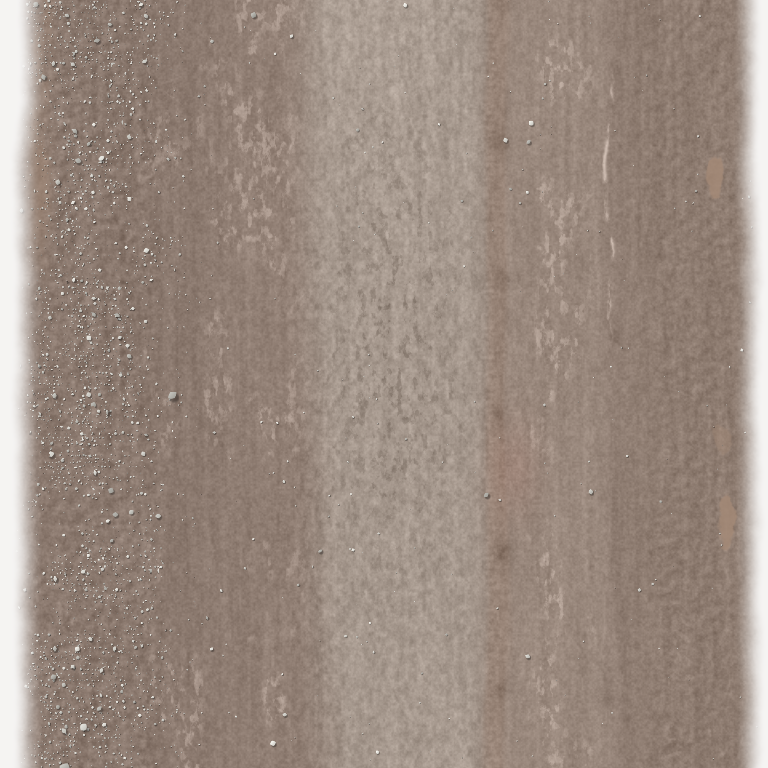
Reproduce this texture procedurally as a WebGL 1 fragment shader.

```glsl
precision highp float;
uniform vec2 u_resolution;

float hash(vec2 p) {
  vec3 q = fract(vec3(p.xyx) * 0.1031);
  q += dot(q, q.yzx + 33.33);
  return fract((q.x + q.y) * q.z);
}
float noise(vec2 p) {
  vec2 i = floor(p), f = fract(p);
  f = f * f * (3.0 - 2.0 * f);
  return mix(mix(hash(i), hash(i + vec2(1.0, 0.0)), f.x),
             mix(hash(i + vec2(0.0, 1.0)), hash(i + vec2(1.0)), f.x), f.y);
}
float fbm(vec2 p) {
  float sum = 0.0, amp = 0.5;
  for (int i = 0; i < 5; i++) {
    sum += amp * noise(p);
    p = p * 2.03 + 17.3;
    amp *= 0.5;
  }
  return sum;
}
float band(float x, float a, float b, float soft) {
  return smoothstep(a - soft, a + soft, x) * (1.0 - smoothstep(b - soft, b + soft, x));
}
float blob(vec2 p, vec2 center, vec2 size) {
  vec2 d = (p - center) / size;
  return exp(-dot(d, d));
}
float puddle(vec2 p, vec2 center, vec2 size) {
  float wobble = 0.9 * (fbm(p * 70.0) - 0.5);
  return 1.0 - smoothstep(0.8, 1.1, length((p - center) / size) + wobble);
}

// Lanes of packed earth, worn pale along the middle
vec3 earth(vec2 p) {
  float x = p.x + 0.02 * (fbm(vec2(p.x * 30.0, p.y * 5.0)) - 0.5);
  vec3 c = mix(vec3(0.54, 0.47, 0.428), vec3(0.568, 0.498, 0.455), smoothstep(0.2, 0.36, x));
  c = mix(c, vec3(0.65, 0.597, 0.555), band(x, 0.395 + 0.03 * (1.0 - p.y), 0.637, 0.035));
  c += 0.025 * blob(p, vec2(0.47, 1.0), vec2(0.1, 0.3));
  c = mix(c, vec3(0.598, 0.53, 0.485), band(x, 0.645, 0.79, 0.015));
  c = mix(c, vec3(0.6, 0.515, 0.46), 0.6 * band(x, 0.633, 0.661, 0.006));
  c = mix(c, vec3(0.555, 0.485, 0.44), smoothstep(0.77, 0.84, x));
  return c + vec3(0.018, -0.01, -0.012) * blob(p, vec2(0.67, 0.39), vec2(0.03, 0.06));
}

// Lengthwise wear, fine grain and small pits
float grit(vec2 p) {
  float middle = band(p.x, 0.39, 0.63, 0.04);
  float streak = fbm(vec2(p.x * 130.0, p.y * 7.0)) - 0.48;
  float mottle = fbm(p * vec2(170.0, 110.0)) - 0.48;
  float grain = noise(p * 480.0) + noise(p * 290.0 + 9.0) - 1.0;
  float pits = smoothstep(0.53, 0.68, fbm(p * vec2(150.0, 95.0) + 8.0));
  float worn = blob(p, vec2(0.51, 0.56), vec2(0.1, 0.33));
  return 0.08 * streak + (0.07 + 0.08 * middle) * mottle + 0.045 * grain - 0.09 * pits * worn;
}

// Angular stones with a lit face and a cast shadow
vec3 scatter(vec3 c, vec2 p, float cells, float density, float seed) {
  vec2 g = p * cells;
  g.x += 5.0 * hash(vec2(floor(g.y), seed));
  vec2 cell = floor(g) + seed;
  vec2 d = fract(g) - mix(vec2(0.3), vec2(0.7), vec2(hash(cell + 3.1), hash(cell + 7.7)));
  float present = step(hash(cell), density);
  float radius = mix(0.13, 0.32, pow(hash(cell + 13.9), 2.0));
  float turn = 6.283 * hash(cell + 21.4);
  vec2 q = vec2(cos(turn) * d.x + sin(turn) * d.y, cos(turn) * d.y - sin(turn) * d.x);
  q.y *= 1.0 + hash(cell + 31.0);
  float shape = mix(length(q), abs(q.x) + 0.7 * abs(q.y), 0.5);
  float soft = max(0.03, cells / u_resolution.y * 0.5);
  float cover = present * (1.0 - smoothstep(radius - soft, radius + soft, shape));
  float dark = 1.0 - smoothstep(radius * 0.6, radius * 1.3, length(d + radius * vec2(-0.4, 0.5)));
  float light = 0.25 * (d.y - d.x) + 0.24 * (hash(cell + 41.0) - 0.5);
  return mix(c * (1.0 - 0.32 * present * dark), vec3(0.79, 0.785, 0.76) + light, cover);
}

void main() {
  vec2 p = gl_FragCoord.xy / u_resolution;
  vec3 c = earth(p) + grit(p);

  // Tyre marks and rough ground on the right
  float zigzag = p.y * 46.0 + 1.2 * abs(fract(p.x * 21.0) - 0.5) + 0.5 * noise(p * 40.0);
  float track = band(p.x, 0.86, 0.9, 0.012) * (1.0 - smoothstep(0.28, 0.4, p.y));
  c += 0.04 * track * (smoothstep(0.3, 0.9, sin(6.283 * zigzag)) - 0.4) * noise(p * 65.0);
  c += 0.012 * band(p.x, 0.632, 0.645, 0.003) * sin(p.y * 650.0);
  vec2 tilt = vec2(0.0025, -0.0025);
  float relief = fbm((p - tilt) * 110.0) - fbm((p + tilt) * 110.0);
  c += relief * (0.09 * band(p.x, 0.84, 0.97, 0.03) + 0.13 * band(p.x, 0.04, 0.2, 0.04));

  // Damp spots along the seam and the right wheel line
  float seam = fract(p.y * 5.6 - 0.07) - 0.5;
  float damp = blob(vec2(p.x, seam), vec2(0.653, 0.0), vec2(0.011, 0.07));
  damp += blob(p, vec2(0.801, 0.565), vec2(0.007, 0.015)) + blob(p, vec2(0.79, 0.09), vec2(0.007, 0.025));
  c -= 0.14 * damp * fbm(p * 80.0);

  // Broken pale scratch and dry dust
  float crack = 0.793 + 0.02 * (fbm(vec2(p.y * 18.0, 4.0)) - 0.5);
  float line = exp(-pow((p.x - crack) / 0.0025, 2.0)) * band(p.y, 0.56, 0.9, 0.04);
  c += 0.22 * line * smoothstep(0.4, 0.65, fbm(p * vec2(110.0, 40.0)));
  float dust = band(p.x, 0.19, 0.39, 0.03) + band(p.x, 0.69, 0.77, 0.02);
  float patches = smoothstep(0.42, 0.65, fbm(p * vec2(28.0, 11.0) + 31.0));
  c += 0.11 * dust * patches * smoothstep(0.48, 0.68, fbm(p * vec2(160.0, 90.0)));

  // Clay and puddles by the verges
  float clay = band(p.x, 0.04, 0.066, 0.012) * smoothstep(0.6, 0.75, p.y);
  float wet = puddle(p, vec2(0.931, 0.772), vec2(0.011, 0.028));
  wet += puddle(p, vec2(0.947, 0.32), vec2(0.012, 0.035)) + 0.5 * puddle(p, vec2(0.94, 0.43), vec2(0.012, 0.02));
  wet += 0.6 * clay * smoothstep(0.35, 0.6, fbm(p * vec2(30.0, 10.0)));
  c = mix(c, vec3(0.645, 0.54, 0.465), min(wet, 1.0) * 0.8);

  // Gravel, clustered on the left and thin elsewhere
  float heap = smoothstep(0.02, 0.06, p.x) * (1.0 - smoothstep(0.09, 0.29, p.x));
  heap *= 0.2 + 1.3 * smoothstep(0.36, 0.62, fbm(p * vec2(26.0, 15.0)));
  c = scatter(c, p, 215.0, 0.34 * heap + 0.004, 11.0);
  c = scatter(c, p + 0.013, 137.0, 0.26 * heap + 0.006, 47.0);
  c = scatter(c, p + 0.027, 79.0, 0.13 * heap + 0.005, 83.0);
  c = scatter(c, p + 0.041, 39.0, 0.07 * heap + 0.002, 129.0);

  // Soft white margins
  float drift = 0.02 * (fbm(vec2(p.y * 6.0, 2.0)) - 0.5) + 0.008 * (fbm(p * 28.0) - 0.5);
  float left = 0.033 + drift + 0.009 * smoothstep(0.76, 0.9, p.y);
  float margin = 1.0 - smoothstep(left - 0.021, left + 0.02, p.x);
  margin = max(margin, smoothstep(0.953, 0.992, p.x - drift));
  c = mix(c, vec3(0.96, 0.955, 0.95), margin);
  gl_FragColor = vec4(clamp(c, 0.0, 1.0), 1.0);
}
```
